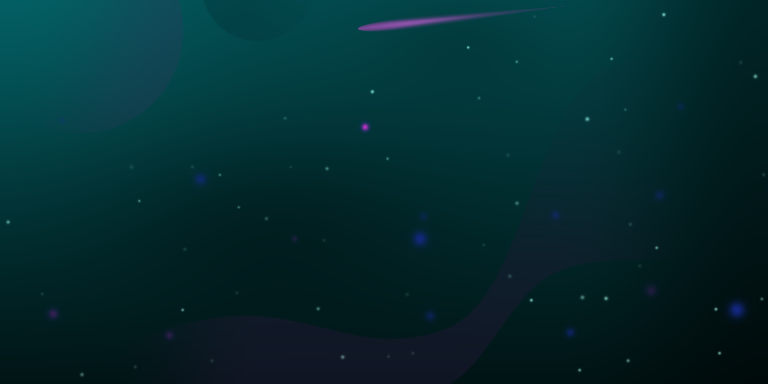
A Shadertoy shader for this background:

```glsl
// Deep teal night sky: a vertical gradient with soft glows, two faint discs,
// a violet ribbon bounded by two logistic curves, a tapered comet, and
// stars and orbs scattered on hashed grids. Units: canvas height = 1.

#define COMET_HEAD vec2(0.932, 0.925)
#define COMET_TAIL vec2(1.500, 0.987)
#define COMET_WIDTH 0.055
#define STAR_CELL 0.13
#define STAR_RADIUS 0.0042
#define STAR_DENSITY 0.62
#define ORB_CELL 0.31
#define ORB_RADIUS 0.013
#define RIBBON_ALPHA 0.42

const vec3 VIOLET = vec3(0.15, 0.09, 0.22);
const vec3 ORB_BLUE = vec3(0.08, 0.16, 0.55);
const vec3 ORB_PINK = vec3(0.78, 0.20, 0.78);
const vec3 STAR_TINT = vec3(0.55, 0.76, 0.70);

vec3 hash3(vec2 cell) {
    vec3 q = fract(cell.xyx * vec3(0.1031, 0.1030, 0.0973));
    q += dot(q, q.yxz + 33.33);
    return fract((q.xxy + q.yzz) * q.zyx);
}

float glow(vec2 offset, vec2 radius) {
    vec2 q = offset / radius;
    return exp(-dot(q, q));
}

float logistic(float x) {
    return 1.0 / (1.0 + exp(-x));
}

// Coverage of the region where a signed field is positive
float cover(float field) {
    float w = max(fwidth(field), 1e-5);
    return smoothstep(-w, w, field);
}

vec3 sky(vec2 p) {
    float level = 0.075 + 0.205 * p.y;
    level += 0.09 * glow(p - vec2(0.0, 1.0), vec2(0.55));
    level -= 0.045 * glow(p - vec2(0.68, 0.44), vec2(0.42, 0.22));
    level -= 0.030 * glow(p - vec2(1.20, 0.90), vec2(0.20, 0.13));
    level *= 1.0 - 0.48 * smoothstep(1.45, 2.0, p.x);
    return level * vec3(0.03, 1.0, 1.05);
}

void addDiscs(inout vec3 col, vec2 p) {
    vec2 q = p - vec2(0.21, 0.92);
    float side = smoothstep(-0.12, 0.27, q.x - 0.3 * q.y);
    col = mix(col, vec3(0.22, 0.21, 0.38), 0.27 * side * cover(0.267 - length(q)));

    q = p - vec2(0.672, 1.041);
    float fade = 1.0 - 0.7 * smoothstep(-0.05, 0.15, q.x);
    col = mix(col, vec3(0.01, 0.20, 0.22), 0.38 * fade * cover(0.148 - length(q)));
}

void addRibbon(inout vec3 col, vec2 p) {
    float wave = 0.145 + 0.033 * cos(7.66 * (clamp(p.x, 0.3, 1.05) - 0.64));
    float upper = wave + 0.75 * logistic((p.x - 1.38) / 0.07);
    float lower = 0.37 * logistic((p.x - 1.30) / 0.065) - 0.045;
    float mask = cover(upper - p.y) * cover(p.y - lower);
    mask *= smoothstep(0.28, 0.70, p.x) * (1.0 - smoothstep(1.45, 1.85, p.x));
    mask *= 1.0 - 0.85 * smoothstep(0.1, 0.75, p.y);
    col = mix(col, VIOLET, RIBBON_ALPHA * mask);
}

void addComet(inout vec3 col, vec2 p) {
    vec2 axis = COMET_TAIL - COMET_HEAD;
    vec2 q = p - COMET_HEAD;
    float t = dot(q, axis) / dot(axis, axis);
    if (t <= 0.0 || t >= 1.0) return;
    float across = abs(q.y * axis.x - q.x * axis.y) / length(axis);
    float width = COMET_WIDTH * sqrt(t) * pow(1.0 - t, 1.5) + 1e-4;
    float r = across / width;
    float softness = mix(0.45, 1.0, smoothstep(0.0, 0.4, t));
    float body = 1.0 - smoothstep(1.0 - softness, 1.0, r);
    float core = exp(-5.0 * r * r) * glow(vec2(t - 0.28, 0.0), vec2(0.26, 1.0));
    vec3 tint = mix(vec3(0.42, 0.25, 0.53), vec3(0.80, 0.36, 0.85), core);
    col = mix(col, tint, body * mix(0.85, 0.15, t));
}

void addOrb(inout vec3 col, vec2 offset, vec3 tint, float radius, float alpha) {
    col = mix(col, ORB_BLUE, 0.55 * alpha * glow(offset, vec2(1.5 * radius)));
    col = mix(col, tint, alpha * glow(offset, vec2(radius)));
}

void addScatter(inout vec3 col, vec2 p) {
    // Faint orbs, blue or violet
    vec2 cell = floor(p / ORB_CELL);
    vec3 h = hash3(cell + 41.0);
    vec2 offset = p - (cell + 0.2 + 0.6 * h.xy) * ORB_CELL;
    vec3 tint = h.x > 0.5 ? ORB_BLUE : 0.6 * ORB_PINK;
    float present = step(0.45, h.z) * (1.0 - smoothstep(0.6, 0.85, p.y));
    addOrb(col, offset, tint, ORB_RADIUS * (0.5 + 0.5 * h.y), 0.5 * h.z * present);

    // Small stars, sparser toward the upper left
    cell = floor(p / STAR_CELL);
    h = hash3(cell + 7.0);
    vec3 k = hash3(cell + 113.0);
    offset = p - (cell + 0.12 + 0.76 * h.xy) * STAR_CELL;
    float density = STAR_DENSITY * (1.0 - 0.75 * smoothstep(0.1, 0.8, p.y - 0.5 * p.x + 0.2));
    float light = step(h.z, density) * (0.12 + 0.75 * k.x * k.x);
    col += STAR_TINT * light * glow(offset, vec2(STAR_RADIUS * (0.75 + 0.45 * k.y)));
}

void mainImage(out vec4 fragColor, in vec2 fragCoord) {
    vec2 p = fragCoord / iResolution.y;
    vec3 col = sky(p);
    addDiscs(col, p);
    addRibbon(col, p);
    addScatter(col, p);
    // Three leading orbs
    addOrb(col, p - vec2(0.951, 0.669), ORB_PINK, 0.008, 0.95);
    addOrb(col, p - vec2(1.094, 0.378), ORB_BLUE, 0.014, 0.75);
    addOrb(col, p - vec2(1.919, 0.193), ORB_BLUE, 0.015, 0.85);
    addComet(col, p);
    fragColor = vec4(clamp(col, 0.0, 1.0), 1.0);
}
```
